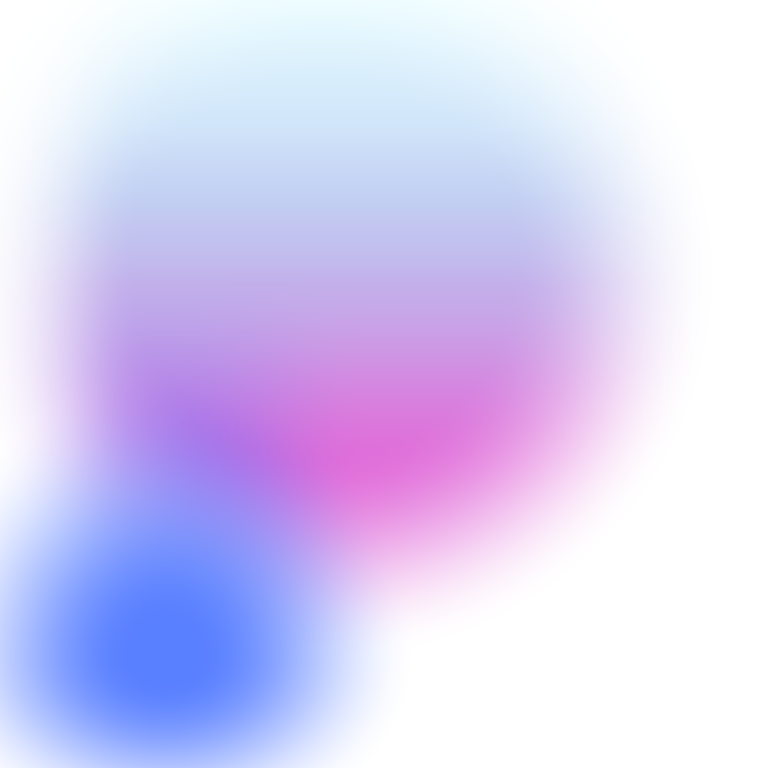
This background is drawn by a three.js fragment shader. Its source:

```glsl
#define BODY_CENTER vec2(0.42, 0.655)
#define BODY_INNER 0.24
#define BODY_OUTER 0.52
#define BLUE_CENTER vec2(0.215, 0.145)
#define BLUE_INNER 0.04
#define BLUE_OUTER 0.33
#define BLUE_STRETCH_UP 0.90
#define BLUE_STRETCH_DOWN 1.33

varying vec2 vUv;

const vec3 WHITE = vec3(1.0);
const vec3 ICE = vec3(0.90, 0.985, 1.0);
const vec3 SKY = vec3(0.82, 0.90, 0.98);
const vec3 PERIWINKLE = vec3(0.76, 0.81, 0.95);
const vec3 LILAC = vec3(0.76, 0.70, 0.92);
const vec3 VIOLET = vec3(0.68, 0.42, 0.90);
const vec3 PINK = vec3(0.88, 0.42, 0.85);
const vec3 BLUE = vec3(0.35, 0.50, 1.0);

float ramp(float from, float to, float x) {
  return clamp((x - from) / (to - from), 0.0, 1.0);
}

// Vertical gradient, with a violet to pink sweep at its foot
vec3 bodyColor(vec2 p) {
  vec3 foot = mix(VIOLET, PINK, smoothstep(0.22, 0.48, p.x));
  vec3 color = mix(ICE, SKY, ramp(1.0, 0.84, p.y));
  color = mix(color, PERIWINKLE, ramp(0.84, 0.74, p.y));
  color = mix(color, LILAC, ramp(0.74, 0.63, p.y));
  return mix(color, foot, smoothstep(0.67, 0.37, p.y));
}

// Soft disc that also fades toward the left side
float bodyMask(vec2 p) {
  float disc = 1.0 - smoothstep(BODY_INNER, BODY_OUTER, distance(p, BODY_CENTER));
  return disc * smoothstep(-0.10, 0.18, p.x);
}

// Soft blob, flatter below its center than above
float blueMask(vec2 p) {
  vec2 offset = p - BLUE_CENTER;
  offset.y *= offset.y > 0.0 ? BLUE_STRETCH_UP : BLUE_STRETCH_DOWN;
  return 1.0 - smoothstep(BLUE_INNER, BLUE_OUTER, length(offset));
}

void main() {
  vec3 color = mix(WHITE, bodyColor(vUv), bodyMask(vUv));
  color = mix(color, BLUE, blueMask(vUv));
  gl_FragColor = vec4(color, 1.0);
}
```
